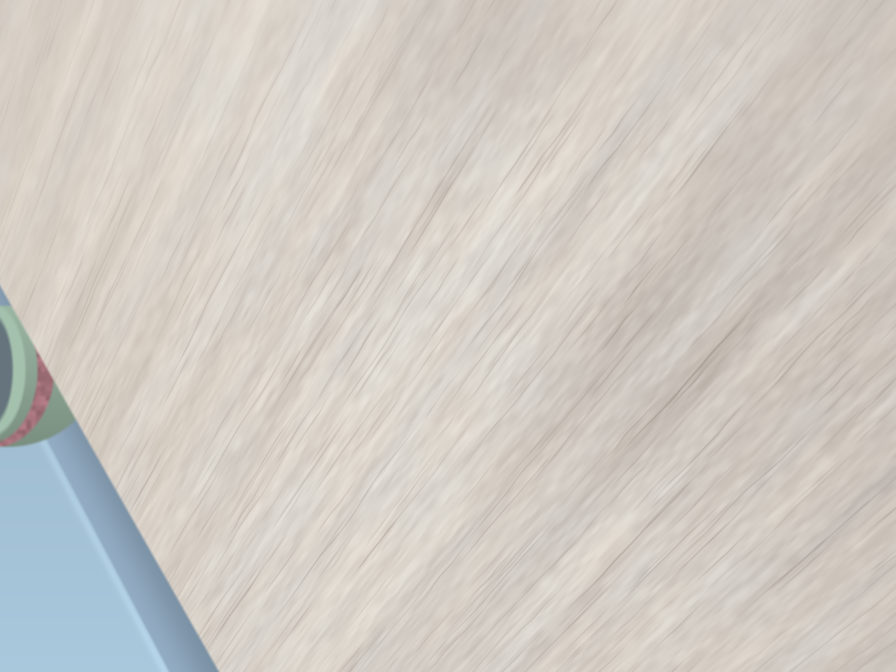
Give the GLSL for this texture, as a WebGL 2 fragment shader.

```glsl
#version 300 es
precision highp float;
// Pale wooden table top whose grain fans out from a point far below the canvas:
// noise stretched along polar rays gives bands, streaks, flecks and thin pores.
// A blue shelf and a green cup with a red band show past the lower left edge.

#define WOOD_LIGHT vec3(0.882, 0.868, 0.840)
#define WOOD_DARK vec3(0.715, 0.685, 0.660)
#define SHELF_BLUE vec3(0.66, 0.78, 0.86)
#define SHELF_SIDE vec3(0.51, 0.60, 0.68)
#define CUP_GREEN vec3(0.57, 0.67, 0.60)
#define CUP_RED vec3(0.62, 0.43, 0.46)
#define CUP_INSIDE vec3(0.40, 0.46, 0.49)
#define GRAIN_APEX vec2(-0.82, -1.63)
#define GRAIN_RADIUS 2.6
#define BASE_TONE 0.68
#define PORE_DEPTH 0.42
#define SOFTNESS 0.003

uniform vec2 u_resolution;
out vec4 fragColor;

float hash(vec2 p) {
  vec3 q = fract(vec3(p.xyx) * 0.1031);
  q += dot(q, q.yzx + 33.33);
  return fract((q.x + q.y) * q.z);
}

float noise(vec2 p) {
  vec2 i = floor(p), f = fract(p);
  f = f * f * (3.0 - 2.0 * f);
  return mix(mix(hash(i), hash(i + vec2(1, 0)), f.x),
             mix(hash(i + vec2(0, 1)), hash(i + vec2(1, 1)), f.x), f.y);
}

// Noise with cells of the given size: x across the grain, y along it
float grain(vec2 g, vec2 size, float seed) {
  return noise(g / size + seed * vec2(17.3, 41.7)) - 0.5;
}

// Thin tapering dark lines, at most one in each cell
float pores(vec2 g, vec2 cell, float density, float seed) {
  float column = floor(g.x / cell.x);
  float along = g.y / cell.y + 9.0 * hash(vec2(column, seed));
  vec2 id = vec2(column, floor(along) + 31.0 * seed);
  float center = 0.25 + 0.5 * hash(id + 7.1);
  float wobble = 0.15 * (noise(vec2(along * 5.0, column)) - 0.5);
  float dist = abs(fract(g.x / cell.x) - center - wobble) * cell.x;
  float t = fract(along);
  float taper = smoothstep(0.0, 0.3, t) * smoothstep(1.0, 0.6, t);
  float width = 0.0016 + 0.5 / u_resolution.y;
  float present = step(hash(id + 3.7), density) * (0.4 + 0.6 * hash(id + 5.3));
  return present * taper * smoothstep(width, 0.0, dist);
}

// Soft light or shade around a spot
float spot(vec2 p, vec2 center, vec2 radius) {
  vec2 d = (p - center) / radius;
  return exp(-dot(d, d));
}

// Signed distance to the line a-b, positive on its upper right
float lineSide(vec2 p, vec2 a, vec2 b) {
  vec2 d = b - a;
  return dot(p - a, normalize(vec2(-d.y, d.x)));
}

// Soft coverage of an ellipse
float ellipse(vec2 p, vec2 center, vec2 radius) {
  float d = (length((p - center) / radius) - 1.0) * min(radius.x, radius.y);
  return smoothstep(SOFTNESS, -SOFTNESS, d);
}

vec3 wood(vec2 p) {
  vec2 ray = p - GRAIN_APEX;
  vec2 g = vec2(atan(ray.y, ray.x) * GRAIN_RADIUS, length(ray));
  float focus = mix(0.35, 1.0, smoothstep(0.95, 0.3, length((p - vec2(0.78, 0.3)) * vec2(0.9, 1.0))));

  // Broad bands and streaks stay visible where the fine grain is out of focus
  float tone = BASE_TONE;
  tone += 0.30 * grain(g, vec2(0.055, 1.3), 1.0) + 0.22 * grain(g, vec2(0.018, 0.5), 2.0);
  tone += focus * (0.24 * grain(g, vec2(0.007, 0.14), 3.0) + 0.30 * grain(g, vec2(0.0045, 0.022), 4.0));
  tone += 0.10 * grain(g, vec2(0.012, 0.035), 5.0);

  float lines = 0.0;
  for (float k = 0.0; k < 3.0; k++)
    lines += pores(g, vec2(0.016 + 0.009 * k, 0.13 + 0.14 * k), 0.38, k + 1.0);
  tone -= PORE_DEPTH * focus * min(lines, 1.2);

  // Uneven light over the table
  tone += 0.15 * spot(p, vec2(0.40, 0.85), vec2(0.30, 0.40));
  tone += 0.10 * spot(p, vec2(0.55, 0.25), vec2(0.35, 0.30));
  tone -= 0.22 * spot(p, vec2(0.75, 0.92), vec2(0.18, 0.14));
  tone -= 0.20 * spot(p, vec2(1.05, 0.42), vec2(0.22, 0.18));
  tone -= 0.20 * smoothstep(0.9, 1.4, p.x);

  vec3 color = mix(WOOD_DARK, WOOD_LIGHT, clamp(tone, -0.2, 1.1));
  float warmth = 0.4 + grain(g, vec2(0.03, 0.12), 6.0) + 0.5 * spot(p, vec2(0.1, 0.6), vec2(0.3, 0.5));
  return color + 0.016 * warmth * vec3(0.7, -0.2, -1.0);
}

vec3 shelfAndCup(vec2 p) {
  // Blue top, a pale rim and the shaded side
  float side = lineSide(p, vec2(0.078, 0.33), vec2(0.252, 0.0));
  vec3 color = SHELF_BLUE * (0.96 + 0.15 * (0.3 - p.y));
  color += 0.05 * exp(-pow((side + 0.006) / 0.006, 2.0));
  vec3 shade = mix(SHELF_SIDE * 1.12, SHELF_SIDE * 0.94, smoothstep(0.0, 0.07, side));
  color = mix(color, shade, smoothstep(-SOFTNESS, SOFTNESS, side));

  // Cup body, red band, rim and opening
  vec2 mouth = vec2(-0.017, 0.45);
  vec3 cup = CUP_GREEN * (0.86 + 1.1 * (p.y - 0.36));
  float band = ellipse(p, mouth, vec2(0.098, 0.118)) - ellipse(p, mouth, vec2(0.073, 0.110));
  cup = mix(cup, CUP_RED * (0.9 + 0.25 * noise(p * 140.0)), clamp(band, 0.0, 1.0));
  cup = mix(cup, CUP_GREEN * 1.13, ellipse(p, mouth, vec2(0.055, 0.100)));
  cup = mix(cup, CUP_INSIDE, ellipse(p, mouth, vec2(0.036, 0.085)));
  return mix(color, cup, ellipse(p, vec2(0.01, 0.44), vec2(0.13, 0.105)));
}

void main() {
  vec2 p = gl_FragCoord.xy / u_resolution.y;
  float table = lineSide(p, vec2(0.0, 0.575), vec2(0.326, 0.0));
  vec3 color = mix(shelfAndCup(p), wood(p), smoothstep(-SOFTNESS, SOFTNESS, table));
  fragColor = vec4(color, 1.0);
}
```
